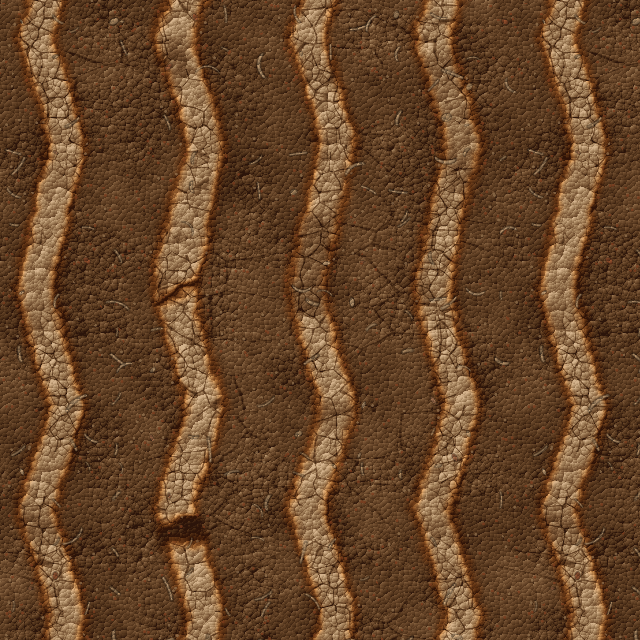
A WebGL 1 fragment shader for this texture:

```glsl
precision highp float;
// Ploughed soil with pale, crumbling zigzag ridges running from top to bottom.
uniform vec2 u_resolution;

const float PERIOD = 0.816;        // canvas width of one group of four ridges
const float FIRST_RIDGE = 0.099;   // lengths below are in group widths
const float SWING = 0.032;
const float HALF_WIDTH = 0.035;
const float BULGE = 0.009;         // extra width of the damaged ridge
const float BREAK_AT = 0.832;      // heights measured down the canvas
const float SPLIT_AT = 0.457;
const float SOIL_TONE = 1.78;
const float RIDGE_TONE = 3.85;
const float PI = 3.14159265;
const vec2 LIGHT = vec2(-0.5, -0.85);
const vec3 PIT = vec3(0.17, 0.08, 0.04);
const vec3 DAMP = vec3(0.29, 0.18, 0.09);
const vec3 SOIL = vec3(0.39, 0.26, 0.15);
const vec3 DRY = vec3(0.50, 0.36, 0.23);
const vec3 TAN = vec3(0.64, 0.51, 0.36);
const vec3 PALE = vec3(0.80, 0.67, 0.52);
const vec3 RUST = vec3(0.50, 0.24, 0.12);
const vec3 OCHRE_TINT = vec3(1.10, 0.90, 0.62);

// Hash that repeats every n cells across.
vec3 hash3(vec2 cell, float n) {
  vec3 h = fract(vec3(mod(cell.x, n), cell.y, n).xyx * vec3(0.1031, 0.1030, 0.0973) + n * 0.137);
  h += dot(h, h.yxz + 33.33);
  return fract((h.xxy + h.yzz) * h.zyx);
}

float noise(vec2 q, float n) {
  vec2 c = floor(q * n), f = fract(q * n);
  f *= f * (3.0 - 2.0 * f);
  float low = mix(hash3(c, n).x, hash3(c + vec2(1, 0), n).x, f.x);
  float high = mix(hash3(c + vec2(0, 1), n).x, hash3(c + vec2(1, 1), n).x, f.x);
  return mix(low, high, f.y);
}

// Cellular crumbs: distance, gap to the neighbour, random value, light.
vec4 crumbs(vec2 q, float n) {
  vec2 c = floor(q * n), f = fract(q * n);
  float near = 9.0, next = 9.0, id = 0.0, lit = 0.0;
  for (int y = -1; y <= 1; y++)
    for (int x = -1; x <= 1; x++) {
      vec2 o = vec2(x, y);
      vec3 h = hash3(c + o, n);
      vec2 r = f - o - h.xy;
      float d = length(r);
      if (d < near) { next = near; near = d; id = h.z; lit = dot(r, LIGHT); }
      else next = min(next, d);
    }
  return vec4(near, next - near, id, lit);
}

// Earth colours from pit (0) to pale crust (5).
vec3 earth(float tone) {
  vec3 c = mix(PIT, DAMP, clamp(tone, 0.0, 1.0));
  c = mix(c, SOIL, clamp(tone - 1.0, 0.0, 1.0));
  c = mix(c, DRY, clamp(tone - 2.0, 0.0, 1.0));
  c = mix(c, TAN, clamp(tone - 3.0, 0.0, 1.0));
  return mix(c, PALE, clamp(tone - 4.0, 0.0, 1.2));
}

// Uneven triangle wave with slightly rounded corners.
float zigzag(float v) {
  float u = (v - 0.0586) / 0.905;
  float phase = 5.0 * u - 0.13 * sin(PI * u) + 0.082 * sin(2.0 * PI * u) + 0.084 * sin(3.0 * PI * u);
  return -asin(0.985 * cos(PI * phase)) * 2.0 / PI;
}

// Nearest ridge: edge distance, signed offset from its centre, index.
vec3 nearestRidge(float x, float v) {
  vec3 best = vec3(9.0, 0.0, 0.0);
  for (int i = -1; i <= 4; i++) {
    float id = mod(float(i) + 4.0, 4.0);
    float centre = FIRST_RIDGE + 0.25 * float(i) + 0.019 * sin(0.9 * id) + SWING * zigzag(v);
    float damaged = 1.0 - step(0.5, abs(id - 1.0));
    float width = HALF_WIDTH + damaged * (0.002 + BULGE * exp(-pow((v - 0.39) / 0.07, 2.0)));
    float d = (abs(x - centre) - width) * 0.96;
    if (d < best.x) best = vec3(d, x - centre, id);
  }
  return best;
}

void main() {
  vec2 p = gl_FragCoord.xy / u_resolution.y;
  float v = 1.0 - p.y, px = 1.0 / (u_resolution.y * PERIOD);
  vec2 q = vec2(p.x, v) / PERIOD;
  vec4 coarse = crumbs(q, 62.0), fine = crumbs(q, 140.0);
  float rough = noise(q, 40.0) - 0.5, patches = noise(q, 11.0);
  float mottle = 0.6 * patches + 0.4 * noise(q, 27.0) - 0.5;
  float gap = 1.0 - smoothstep(0.0, 0.2, coarse.y);

  // Ridge outline, with a break and a slanted split in the second one
  vec3 ridge = nearestRidge(fract(q.x), v);
  float d = ridge.x + 0.009 * rough + 0.005 * (coarse.x - 0.4);
  float damaged = 1.0 - step(0.5, abs(ridge.z - 1.0));
  float breakLine = abs(v - BREAK_AT + 0.25 * ridge.y + 0.02 * rough);
  float splitLine = abs(v - SPLIT_AT + 0.35 * ridge.y + 0.014 * rough);
  float fissure = damaged * (1.0 - smoothstep(0.0, 0.02, d));
  d = mix(d, max(d, max(0.016 - breakLine, 0.003 - splitLine)), damaged);
  fissure *= max(1.0 - smoothstep(0.006, 0.022, breakLine), 1.0 - smoothstep(0.002, 0.006, splitLine));
  float crust = 1.0 - smoothstep(-0.007, 0.002 + px, d);

  // Soil: clods, mottling, shadow by the ridges and sparse cracks
  vec2 bent = q + 0.012 * vec2(rough, mottle);
  float crackLine = 1.0 - smoothstep(0.01, 0.035 + 9.0 * px, crumbs(bent * vec2(1, 2), 7.0).y);
  float clods = smoothstep(0.25, 0.75, noise(q + 0.37, 14.0));
  float shade = exp(-max(d, 0.0) / 0.022) * (ridge.y > 0.0 ? 0.75 : 0.45);
  float soil = SOIL_TONE + 1.5 * fine.w + 1.3 * coarse.w * clods + 1.5 * mottle + 0.7 * (fine.z - 0.5);
  soil -= 0.9 * gap * clods + shade + 1.1 * crackLine * smoothstep(0.55, 0.75, patches);

  // Crust: lit crumbs, dark joints, cross cracks and worn brown stretches
  float joints = 1.0 - smoothstep(0.02, 0.09, crumbs(bent, 25.0).y);
  float worn = smoothstep(0.68, 0.9, noise(q + vec2(0.0, 0.21), 9.0));
  float top = RIDGE_TONE + 1.4 * coarse.w + 1.2 * fine.w + 1.0 * (coarse.z - 0.5) + 0.9 * mottle;
  top -= 1.5 * gap * smoothstep(0.3, 0.6, noise(q, 20.0)) + 1.9 * joints * step(0.35, patches) + 1.3 * worn;
  vec3 col = earth(mix(soil, top, crust) - 1.3 * fissure);
  col *= mix(vec3(1.0), OCHRE_TINT, exp(-pow((d - 0.001) / 0.010, 2.0)));

  // Tiny rust and pale grains
  float grain = (1.0 - smoothstep(0.25, 0.5, fine.x)) * (1.0 - crust);
  col = mix(col, RUST, 0.7 * grain * step(0.965, fine.z));
  col = mix(col, TAN, 0.6 * grain * step(fine.z, 0.012));

  // Scattered straw and pebbles
  for (int k = 0; k < 2; k++) {
    float n = 11.0 + 4.0 * float(k);
    vec3 h = hash3(floor(q * n), n), g = hash3(floor(q * n) + 51.0, n);
    vec2 r = fract(q * n) - 0.35 - 0.3 * h.xy;
    float a = g.x * PI;
    r = mat2(cos(a), -sin(a), sin(a), cos(a)) * r;
    float straw = length(vec2(max(abs(r.x) - 0.08 - 0.17 * g.y, 0.0), r.y + (g.z - 0.5) * 4.0 * r.x * r.x)) - 0.012 - 0.018 * g.z;
    float pebble = length(r * vec2(1.0, 1.3 + g.y)) - 0.05 - 0.06 * g.z;
    float shape = h.z < 0.2 ? straw : (h.z > 0.9 ? pebble : 1.0);
    vec3 tint = mix(h.z > 0.96 ? RUST : TAN, PALE, 0.5 * g.y) * (0.9 + 0.5 * fine.w);
    col *= 1.0 - 0.35 * (1.0 - smoothstep(0.0, 0.05, shape));
    col = mix(col, tint, 0.85 * (1.0 - smoothstep(-n * px, n * px, shape)));
  }
  gl_FragColor = vec4(clamp(col, 0.0, 1.0), 1.0);
}
```
